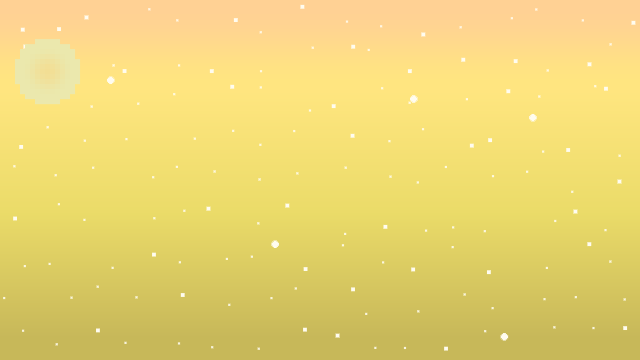
This background is drawn by a WebGL 2 fragment shader. Its source:

```glsl
#version 300 es
precision highp float;
// A warm dusk sky: a vertical gradient with a blocky pale moon, square stars
// jittered inside a grid, and a few larger sparkles on a zigzag arc.
// Lengths are in canvas heights, with the origin at the lower left.

#define STAR_ROWS 9.0
#define MEDIUM_SHARE 0.30
#define SMALL_HALF 0.0030
#define MEDIUM_HALF 0.0053
#define SPARKLE_HALF 0.0104
#define SPARKLES 5
#define MOON_CENTER vec2(0.132, 0.801)
#define MOON_CELL 0.0139
#define MOON_CELLS 6.5
#define STAR_COLOR vec3(1.0, 0.99, 0.94)

uniform vec2 u_resolution;
out vec4 fragColor;

vec3 hash3(vec2 cell) {
    vec3 h = fract(cell.xyx * vec3(0.1031, 0.1030, 0.0973));
    h += dot(h, h.yxz + 33.33);
    return fract((h.xxy + h.yzz) * h.zyx);
}

float boxDistance(vec2 p, vec2 halfSize) {
    vec2 d = abs(p) - halfSize;
    return length(max(d, 0.0)) + min(max(d.x, d.y), 0.0);
}

// Coverage of a shape, smoothed over one screen pixel
float coverage(float distanceToEdge) {
    return clamp(0.5 - distanceToEdge * u_resolution.y, 0.0, 1.0);
}

vec3 skyColor(float height) {
    vec3 peach = vec3(1.0, 0.82, 0.58);
    vec3 lemon = vec3(1.0, 0.90, 0.50);
    vec3 straw = vec3(0.92, 0.86, 0.41);
    vec3 olive = vec3(0.78, 0.72, 0.35);
    float depth = 1.0 - height;
    vec3 color = mix(peach, lemon, smoothstep(0.02, 0.25, depth));
    color = mix(color, straw, clamp((depth - 0.25) / 0.34, 0.0, 1.0));
    return mix(color, olive, clamp((depth - 0.59) / 0.35, 0.0, 1.0));
}

// One small or medium square star per grid cell
float starField(vec2 p) {
    vec2 grid = p * STAR_ROWS;
    vec3 random = hash3(floor(grid) + 17.0);
    vec2 offset = (fract(grid) - mix(vec2(0.1), vec2(0.9), random.xy)) / STAR_ROWS;
    bool medium = random.z < MEDIUM_SHARE;
    float halfSize = medium ? MEDIUM_HALF : SMALL_HALF;
    return coverage(boxDistance(offset, vec2(halfSize))) * (medium ? 1.0 : 0.88);
}

// Stepped round sparkles, alternating between a high and a low line
float sparkles(vec2 p, float aspect) {
    float d = 1.0;
    for (int i = 0; i < SPARKLES; i++) {
        float n = float(i);
        float x = 0.173 + 0.66 * sin(n * 0.4);
        float y = i % 2 == 0 ? 0.777 - 0.026 * n : 0.45 - 0.1285 * n;
        vec2 q = p - vec2(x * aspect, y);
        vec2 arm = SPARKLE_HALF * vec2(1.0, 0.4);
        d = min(d, min(boxDistance(q, arm), boxDistance(q, arm.yx)));
        d = min(d, boxDistance(q, vec2(SPARKLE_HALF * 0.72)));
    }
    return coverage(d);
}

// Disc of square cells, built as a union of stacked boxes
float moonDistance(vec2 q) {
    float d = 100.0;
    for (float row = 0.0; row < MOON_CELLS; row++) {
        float columns = floor(sqrt(MOON_CELLS * MOON_CELLS - row * row));
        d = min(d, boxDistance(q, vec2(columns, row) + 0.5));
    }
    return d * MOON_CELL;
}

void main() {
    vec2 p = gl_FragCoord.xy / u_resolution.y;
    float aspect = u_resolution.x / u_resolution.y;

    vec3 color = skyColor(p.y);
    color = mix(color, STAR_COLOR, max(starField(p), sparkles(p, aspect)));

    // Moon with a warm heart and a pale green rim
    vec2 q = (p - MOON_CENTER) / MOON_CELL;
    float radius = length(floor(q + 0.5)) / MOON_CELLS;
    vec3 moon = mix(vec3(0.95, 0.87, 0.58), vec3(0.92, 0.91, 0.68),
                    smoothstep(0.0, 0.8, radius));
    color = mix(color, moon, coverage(moonDistance(q)));

    fragColor = vec4(color, 1.0);
}
```
